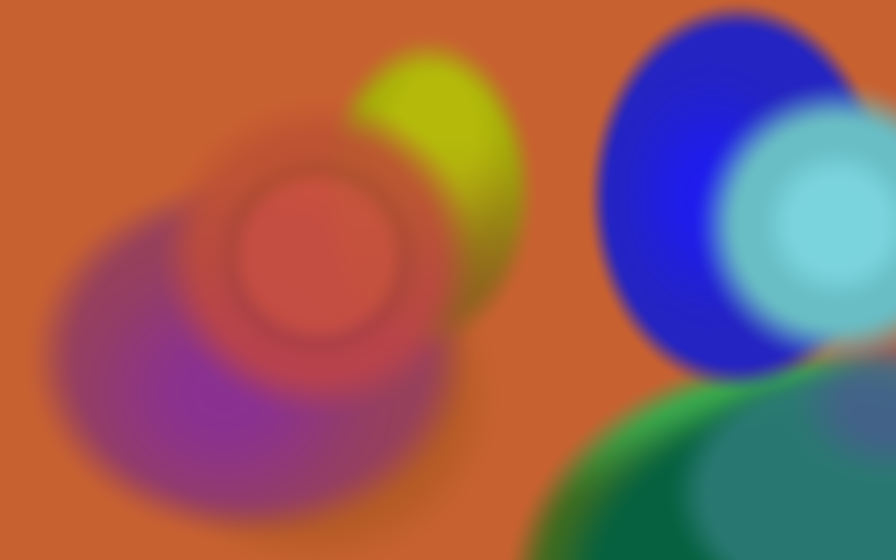
A Shadertoy shader for this background:

```glsl
// Soft overlapping translucent color discs on a warm orange field

// Normalized distance to an ellipse: 0 at its center, 1 on its rim
float ellipse(vec2 p, vec2 center, vec2 radii) {
    return length((p - center) / radii);
}

// Coverage of a blurred ellipse, half transparent on its rim
float blob(vec2 p, vec2 center, vec2 radii, float blur) {
    return 1.0 - smoothstep(1.0 - blur, 1.0 + blur, ellipse(p, center, radii));
}

void mainImage(out vec4 fragColor, in vec2 fragCoord) {
    // Height spans 0..1, width spans 0..1.6 at the design aspect
    vec2 p = fragCoord / iResolution.xy * vec2(1.6, 1.0);
    vec3 color = vec3(0.785, 0.38, 0.19);

    // Faint brown shade under the left group
    color = mix(color, vec3(0.66, 0.34, 0.12), 0.6 * blob(p, vec2(0.56, 0.29), vec2(0.29, 0.27), 0.2));

    // Purple disc with a brighter core
    float core = smoothstep(1.0, 0.1, ellipse(p, vec2(0.40, 0.30), vec2(0.33, 0.29)));
    vec3 purple = mix(vec3(0.59, 0.25, 0.36), vec3(0.54, 0.19, 0.57), core);
    color = mix(color, purple, blob(p, vec2(0.445, 0.36), vec2(0.355, 0.29), 0.15));

    // Yellow ellipse, dimming toward its lower end
    vec3 yellow = mix(vec3(0.64, 0.43, 0.14), vec3(0.71, 0.73, 0.04), smoothstep(0.42, 0.78, p.y));
    yellow *= 1.0 - 0.12 * smoothstep(0.3, 1.0, ellipse(p, vec2(0.78, 0.76), vec2(0.17, 0.25)));
    color = mix(color, yellow, blob(p, vec2(0.765, 0.655), vec2(0.172, 0.25), 0.16));

    // Red disc with a dim ring around a lighter center
    float red = ellipse(p, vec2(0.568, 0.542), vec2(0.27));
    vec3 coral = mix(vec3(0.73, 0.26, 0.29), vec3(0.74, 0.32, 0.20), smoothstep(0.3, 0.75, p.y));
    coral = mix(coral, vec3(0.785, 0.31, 0.25), 1.0 - smoothstep(0.42, 0.6, red));
    coral *= 1.0 - 0.05 * exp(-pow((red - 0.58) / 0.08, 2.0));
    color = mix(color, coral, 0.93 * (1.0 - smoothstep(0.75, 1.1, red)));

    // Green mound: bright rim, deep interior
    float mound = ellipse(p, vec2(1.47, -0.06), vec2(0.54, 0.42));
    vec3 rim = mix(vec3(0.25, 0.42, 0.12), vec3(0.23, 0.66, 0.30), smoothstep(0.08, 0.28, p.y));
    vec3 green = mix(vec3(0.02, 0.38, 0.25), rim, smoothstep(0.72, 0.95, mound));
    color = mix(color, green, 1.0 - smoothstep(0.91, 1.07, mound));

    // Teal disc and violet glow inside the mound
    color = mix(color, vec3(0.17, 0.48, 0.46), 0.92 * blob(p, vec2(1.51, 0.12), vec2(0.28, 0.21), 0.16));
    color = mix(color, vec3(0.29, 0.36, 0.56), 0.75 * blob(p, vec2(1.59, 0.28), vec2(0.13, 0.10), 0.5));

    // Blue ellipse with a vivid center
    float blue = ellipse(p, vec2(1.317, 0.648), vec2(0.255, 0.332));
    float vivid = smoothstep(0.9, 0.1, ellipse(p, vec2(1.27, 0.65), vec2(0.22, 0.29)));
    vec3 indigo = mix(vec3(0.14, 0.14, 0.76), vec3(0.12, 0.11, 0.93), vivid);
    color = mix(color, indigo, 1.0 - smoothstep(0.89, 1.07, blue));

    // Cyan disc with a pale core
    float cyan = ellipse(p, vec2(1.496, 0.60), vec2(0.235));
    vec3 aqua = mix(vec3(0.48, 0.83, 0.87), vec3(0.41, 0.74, 0.77), smoothstep(0.3, 0.65, cyan));
    color = mix(color, aqua, 1.0 - smoothstep(0.74, 1.12, cyan));

    fragColor = vec4(color, 1.0);
}
```
